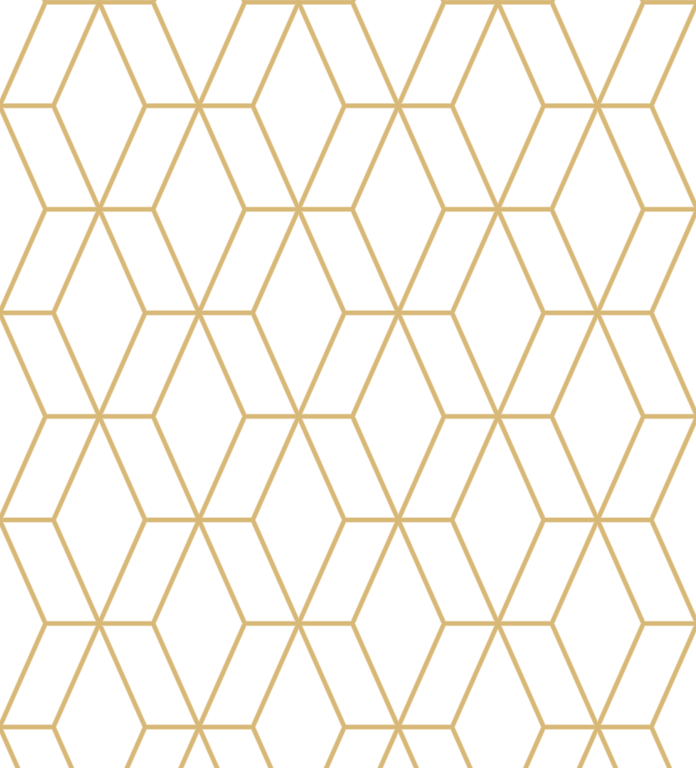
Write a Shadertoy shader that draws this pattern.

```glsl
// Gold line lattice of interlocking diamonds and slanted parallelograms on white.

#define COLUMN 0.12975               // half the horizontal period, in canvas heights
#define ROW 0.13483                  // half the vertical period, in canvas heights
#define STAR vec2(0.1293, 0.99714)   // one crossing point of the lattice
#define BAR 0.54                     // half length of a bar, in columns
#define LINE_WIDTH 0.0061
#define SOFTNESS 0.0014
#define GOLD vec3(0.845, 0.722, 0.468)
#define PAPER vec3(1.0)

float segmentDistance(vec2 p, vec2 a, vec2 b) {
    vec2 ap = p - a, ab = b - a;
    return length(ap - ab * clamp(dot(ap, ab) / dot(ab, ab), 0.0, 1.0));
}

// Mirror the plane into one quarter cell with a star at two opposite corners.
vec2 foldToCell(vec2 p, vec2 cell) {
    vec2 period = 2.0 * cell;
    return abs(mod(p + cell, period) - cell);
}

float latticeDistance(vec2 p) {
    vec2 cell = vec2(COLUMN, ROW);
    vec2 q = foldToCell(p - STAR, cell);
    vec2 barEnd = vec2(BAR * COLUMN, 0.0);
    vec2 farEnd = cell - barEnd;

    // Horizontal bars through both stars
    float d = segmentDistance(q, vec2(0.0), barEnd);
    d = min(d, segmentDistance(q, farEnd, cell));

    // Parallel diagonals joining stars to bar ends
    d = min(d, segmentDistance(q, vec2(0.0), farEnd));
    return min(d, segmentDistance(q, barEnd, cell));
}

void mainImage(out vec4 fragColor, in vec2 fragCoord) {
    vec2 uv = fragCoord / iResolution.y;
    float edge = max(SOFTNESS, 0.7 / iResolution.y);
    float d = latticeDistance(uv) - 0.5 * LINE_WIDTH;
    float ink = 1.0 - smoothstep(-edge, edge, d);
    fragColor = vec4(mix(PAPER, GOLD, ink), 1.0);
}
```
